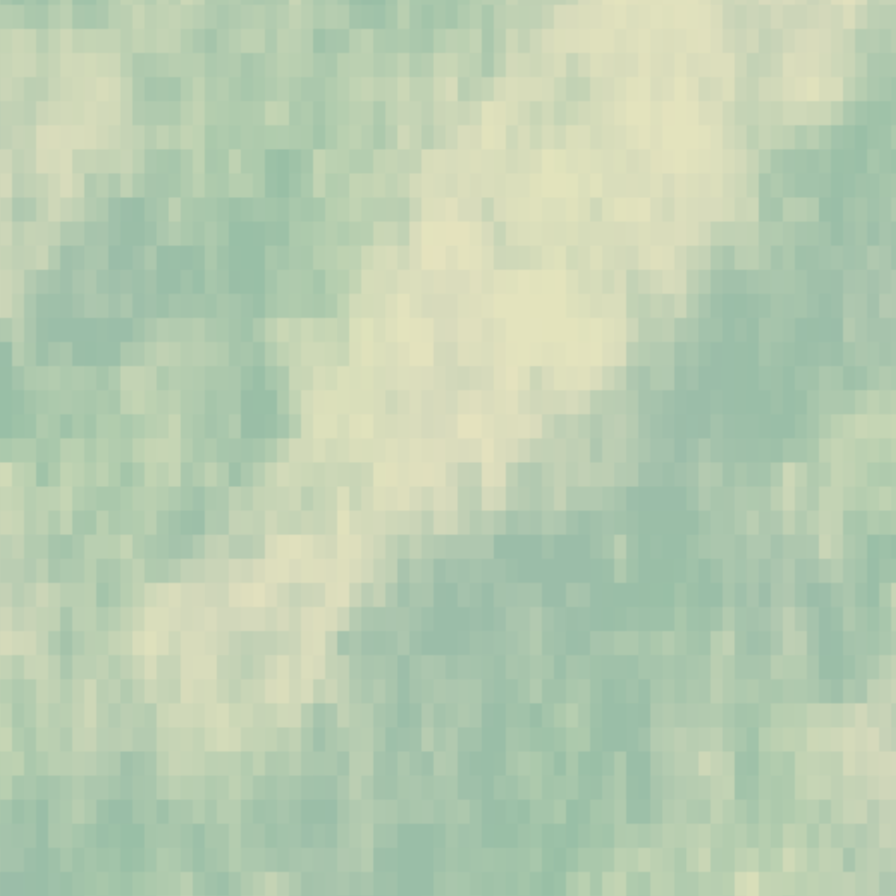
Give the GLSL for this texture, as a WebGL 2 fragment shader.

```glsl
#version 300 es
precision highp float;

uniform vec2 u_resolution;
out vec4 fragColor;

#define GRID vec2(74.4, 37.2)
#define EDGE 0.0030
#define FLOW vec2(0.56, 0.83)
#define BAND_CENTER vec2(0.51, 0.58)
#define BASE_TONE 0.37
#define BAND_GAIN 0.42
#define TROUGH_GAIN 0.20
#define STREAK_GAIN 0.62
#define PATCH_GAIN 0.50
#define FLECK_GAIN 0.40
#define GRAIN_GAIN 0.15

float hash(vec2 p) {
    vec3 q = fract(p.xyx * vec3(0.1031, 0.1030, 0.0973));
    q += dot(q, q.yzx + 33.33);
    return fract((q.x + q.y) * q.z);
}

float noise(vec2 p) {
    vec2 i = floor(p);
    vec2 f = fract(p);
    f = f * f * (3.0 - 2.0 * f);
    float low = mix(hash(i), hash(i + vec2(1, 0)), f.x);
    float high = mix(hash(i + vec2(0, 1)), hash(i + vec2(1, 1)), f.x);
    return mix(low, high, f.y);
}

float bump(float x, float width) {
    return exp(-x * x / (width * width));
}

// Flat-topped bump with firmer flanks
float plateau(float x, float width) {
    float r = x * x / (width * width);
    return exp(-r * r);
}

// Brightness of the drifting streaks at a point
float toneAt(vec2 p) {
    vec2 q = p - BAND_CENTER;
    float along = dot(q, FLOW);
    float across = dot(q, vec2(FLOW.y, -FLOW.x));

    // Broad pale band that widens upward, with darker flanks
    float width = mix(0.08, 0.22, smoothstep(-0.4, 0.35, along));
    float band = plateau(across + 0.015, width) * smoothstep(-0.7, -0.25, along);
    float trough = bump(across + 0.38, 0.08) + bump(across - 0.28, 0.11);

    // Streaks along the flow, then upright patches and flecks
    vec2 s = vec2(across, along);
    float streak = 0.6 * noise(s * vec2(8.0, 4.5) + 17.0)
                 + 0.4 * noise(s * vec2(18.0, 10.0) + 41.0);
    float patches = 0.55 * noise(p * vec2(13.0, 11.0) + 73.0)
                  + 0.45 * noise(p * vec2(25.0, 15.0) + 57.0);
    float fleck = noise(p * vec2(42.0, 21.0) + 29.0);

    return BASE_TONE + BAND_GAIN * band - TROUGH_GAIN * trough
         + STREAK_GAIN * (streak - 0.5) + PATCH_GAIN * (patches - 0.5)
         + FLECK_GAIN * (fleck - 0.5);
}

vec3 palette(float tone) {
    vec3 deep = vec3(0.605, 0.745, 0.655);
    vec3 sage = vec3(0.71, 0.80, 0.69);
    vec3 pale = vec3(0.84, 0.86, 0.73);
    vec3 cream = vec3(0.89, 0.89, 0.74);
    vec3 color = mix(deep, sage, clamp((tone - 0.06) / 0.34, 0.0, 1.0));
    color = mix(color, pale, clamp((tone - 0.38) / 0.36, 0.0, 1.0));
    return mix(color, cream, clamp((tone - 0.74) / 0.28, 0.0, 1.0));
}

// Flat color of one cell
vec3 cellColor(vec2 cell) {
    vec2 p = (cell + 0.5) / GRID;
    float tone = toneAt(p) + GRAIN_GAIN * (hash(cell + 7.0) - 0.5);
    float tint = noise(p * vec2(8.0, 6.0) + 91.0) - 0.5;
    return palette(tone) + tint * vec3(0.012, -0.010, 0.014);
}

void main() {
    vec2 p = gl_FragCoord.xy / u_resolution;

    // Blend neighboring cells only near their shared borders
    vec2 g = p * GRID - 0.5;
    vec2 cell = floor(g);
    vec2 soft = 0.5 * EDGE * GRID;
    vec2 blend = smoothstep(0.5 - soft, 0.5 + soft, fract(g));

    vec3 low = mix(cellColor(cell), cellColor(cell + vec2(1, 0)), blend.x);
    vec3 high = mix(cellColor(cell + vec2(0, 1)), cellColor(cell + vec2(1, 1)), blend.x);
    fragColor = vec4(mix(low, high, blend.y), 1.0);
}
```
